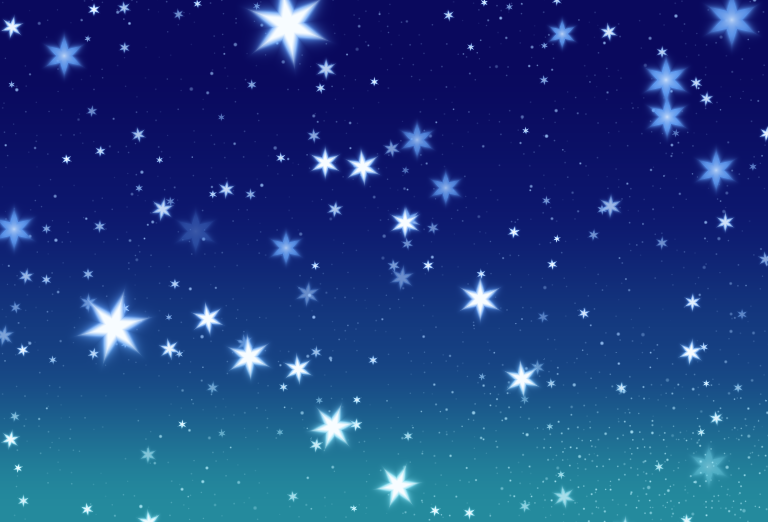
Give the GLSL for this background, as a WebGL 2 fragment shader.

```glsl
#version 300 es
precision highp float;
// Night sky fading from navy to teal, filled with glowing six-pointed stars.
// Large stars use a folded star distance; starlets, specks and dust are
// scattered on hashed grids, with the dust gathering at the lower right.
uniform vec2 u_resolution;
out vec4 fragColor;

const float PI = 3.14159;
const vec3 NAVY = vec3(0.038, 0.035, 0.365);
const vec3 INDIGO = vec3(0.05, 0.095, 0.435);
const vec3 AZURE = vec3(0.085, 0.25, 0.51);
const vec3 TEAL = vec3(0.14, 0.54, 0.615);
const vec3 WHITE = vec3(0.97, 0.99, 1.0);
const vec3 BLUE_GLOW = vec3(0.36, 0.61, 0.96);
const vec3 TEAL_GLOW = vec3(0.48, 0.86, 0.94);
const float INNER_RADIUS = 0.40;  // star notch, relative to the tip
const float GLOW_FALLOFF = 8.0;
const vec2 DUST_CENTRE = vec2(1.25, 0.09);
const vec2 DUST_SPREAD = vec2(0.32, 0.17);

// Bright stars: x, y, radius, tilt
const vec4 BRIGHT[12] = vec4[12](
  vec4(0.552, 0.952, 0.080, 0.15), vec4(0.218, 0.374, 0.070, -0.28),
  vec4(0.920, 0.427, 0.041, 0.0), vec4(0.638, 0.182, 0.044, -0.35),
  vec4(0.762, 0.069, 0.042, -0.38), vec4(0.477, 0.316, 0.042, 0.08),
  vec4(1.000, 0.274, 0.034, 0.1), vec4(0.695, 0.680, 0.033, 0.1),
  vec4(0.623, 0.688, 0.029, 0.0), vec4(0.776, 0.573, 0.029, 0.0),
  vec4(0.398, 0.389, 0.030, 0.15), vec4(0.571, 0.293, 0.027, 0.1));

// Soft stars: x, y, radius, opacity
const vec4 SOFT[12] = vec4[12](
  vec4(1.402, 0.962, 0.053, 0.9), vec4(1.276, 0.847, 0.044, 0.95),
  vec4(1.278, 0.776, 0.040, 0.95), vec4(1.372, 0.674, 0.040, 0.9),
  vec4(0.123, 0.893, 0.040, 0.9), vec4(0.027, 0.561, 0.040, 0.9),
  vec4(0.799, 0.732, 0.034, 0.8), vec4(0.854, 0.640, 0.032, 0.8),
  vec4(0.548, 0.525, 0.032, 0.85), vec4(0.375, 0.557, 0.040, 0.35),
  vec4(1.358, 0.107, 0.038, 0.5), vec4(1.077, 0.935, 0.028, 0.9));

float hash(vec2 p) {
  return fract(sin(dot(p, vec2(127.1, 311.7))) * 43758.5453);
}

// Six-pointed star: x = coloured halo, y = white core
vec2 star(vec2 offset, float radius, float tilt, float pixel) {
  vec2 q = offset / radius;
  float r = length(q);
  if (r > 1.5) return vec2(0.0);
  float angle = atan(q.x, q.y + 1e-5) + tilt;
  angle = abs(mod(angle + PI / 6.0, PI / 3.0) - PI / 6.0);
  vec2 folded = r * vec2(cos(angle), sin(angle));
  vec2 notch = INNER_RADIUS * vec2(cos(PI / 6.0), sin(PI / 6.0));
  vec2 normal = normalize(vec2(notch.y, 1.0 - notch.x));
  float d = dot(folded - vec2(1.0, 0.0), normal);
  float soft = 0.5 * pixel / radius;
  float halo = exp(-GLOW_FALLOFF * max(d + 0.03, 0.0)) * smoothstep(1.4, 0.5, r);
  float core = 1.0 - smoothstep(-0.14 - soft, 0.03 + soft, d);
  return vec2(halo, core);
}

// One starlet per grid cell, kept inside its cell
vec2 starlets(vec2 p, float cell, float density, float size, float pixel) {
  vec2 id = floor(p / cell);
  if (hash(id + cell) > density) return vec2(0.0);
  float radius = size * mix(0.5, 1.0, hash(id + 7.3));
  vec2 jitter = vec2(hash(id + 1.7), hash(id + 4.1));
  vec2 centre = mix(vec2(1.5 * radius), vec2(cell - 1.5 * radius), jitter);
  float light = mix(0.45, 1.0, hash(id + 9.2));
  return star(p - id * cell - centre, radius, 0.4 * hash(id + 2.9) - 0.2, pixel) * vec2(light, light * light);
}

// One round speck per grid cell
float specks(vec2 p, float cell, float density, float size, float pixel) {
  vec2 id = floor(p / cell);
  float radius = size * mix(0.5, 1.0, hash(id + 3.3));
  vec2 centre = mix(vec2(0.2), vec2(0.8), vec2(hash(id + 5.9), hash(id + 8.4))) * cell;
  float d = length(p - id * cell - centre);
  float lit = step(hash(id + cell), density) * mix(0.3, 1.0, hash(id + 6.6));
  return lit * (1.0 - smoothstep(radius - pixel, radius + pixel, d));
}

vec3 sky(float y) {
  vec3 c = mix(INDIGO, NAVY, smoothstep(0.52, 0.90, y));
  c = mix(AZURE, c, smoothstep(0.30, 0.62, y));
  return mix(TEAL, c, smoothstep(0.02, 0.35, y));
}

vec3 addStar(vec3 c, vec2 light, vec3 glow) {
  return mix(mix(c, glow, light.x), WHITE, light.y);
}

void main() {
  vec2 p = gl_FragCoord.xy / u_resolution.y;
  float pixel = 1.0 / u_resolution.y;
  vec3 glow = mix(TEAL_GLOW, BLUE_GLOW, smoothstep(0.1, 0.4, p.y));
  vec3 color = sky(p.y);

  // Dust, denser towards the lower right corner
  vec2 away = (p - DUST_CENTRE) / DUST_SPREAD;
  float cluster = exp(-dot(away, away));
  float dust = 0.45 * specks(p, 0.021, 0.35, 0.0012, pixel);
  dust += specks(p + 0.37, 0.013, 0.5 * cluster, 0.0016, pixel);
  dust += 0.9 * specks(p, 0.047, 0.28 + 0.4 * cluster, 0.0032, pixel);
  color = mix(color, mix(glow, WHITE, 0.4), min(dust, 1.0));

  // Scattered starlets in two sizes
  color = addStar(color, starlets(p, 0.073, 0.35, 0.012, pixel), glow);
  color = addStar(color, starlets(p + 0.05, 0.147, 0.38, 0.024, pixel), glow);

  // Large stars
  for (int i = 0; i < 12; i++) {
    vec4 s = SOFT[i];
    vec2 light = star(p - s.xy, s.z, 0.0, pixel);
    light.y *= 0.8 * exp(-4.0 * length(p - s.xy) / s.z) * s.w;
    color = addStar(color, light * vec2(s.w, s.w), glow);
    vec4 b = BRIGHT[i];
    color = addStar(color, star(p - b.xy, b.z, b.w, pixel), glow);
  }
  fragColor = vec4(color, 1.0);
}
```
